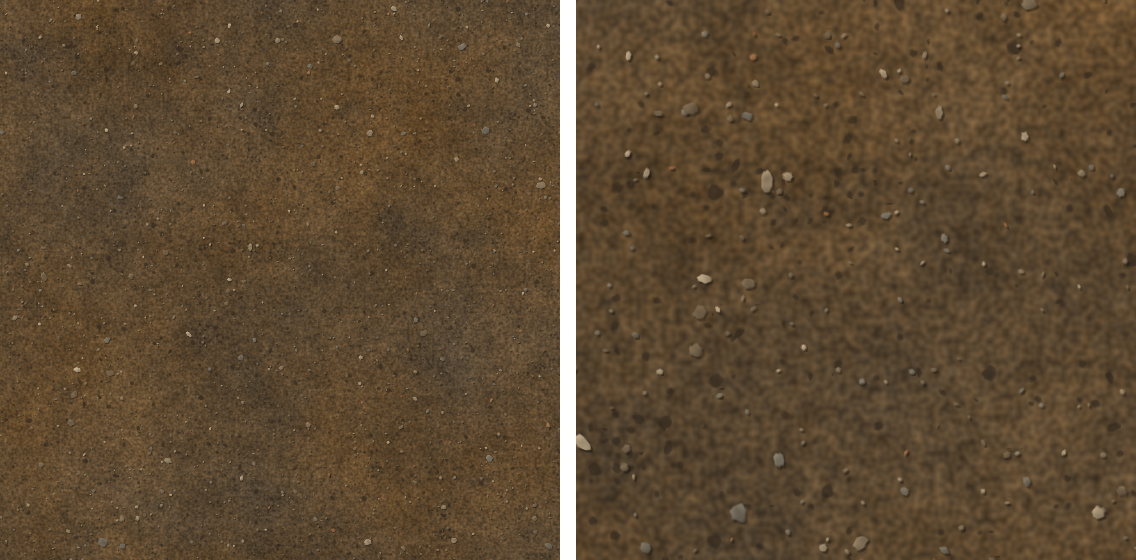
Left, the full canvas; right, a detail of the centre.
Reproduce this texture procedurally as a three.js fragment shader.

```glsl
// Draws bare brown soil with fine grit, dark crumbs and scattered small pebbles.
varying vec2 vUv;

vec2 hash2(vec2 p) {
  vec3 q = fract(p.xyx * vec3(0.1031, 0.1030, 0.0973));
  q += dot(q, q.yzx + 33.33);
  return fract((q.xx + q.yz) * q.zy);
}

float cornerSlope(vec2 cell, vec2 offset) {
  float angle = 6.2832 * hash2(cell).x;
  return dot(vec2(cos(angle), sin(angle)), offset);
}

float gradientNoise(vec2 p) {
  vec2 i = floor(p), f = fract(p), e = vec2(1.0, 0.0);
  vec2 u = f * f * f * (f * (f * 6.0 - 15.0) + 10.0);
  return mix(
    mix(cornerSlope(i, f), cornerSlope(i + e.xy, f - e.xy), u.x),
    mix(cornerSlope(i + e.yx, f - e.yx), cornerSlope(i + e.xx, f - e.xx), u.x),
    u.y);
}

float fbm(vec2 p) {
  float sum = 0.0, amplitude = 0.5;
  for (int i = 0; i < 5; i++) {
    sum += amplitude * gradientNoise(p);
    p = mat2(1.6, 1.2, -1.2, 1.6) * p + 7.3;
    amplitude *= 0.55;
  }
  return sum;
}

// Signed distance, in canvas units, to a lumpy tilted ellipse kept inside its cell
float grainDistance(vec2 uv, float cells, float seed, float radius, out vec2 local) {
  vec2 cell = floor(uv * cells);
  vec2 place = hash2(cell + seed), form = hash2(cell + seed + 51.7);
  local = fract(uv * cells) - mix(vec2(0.4), vec2(0.6), place);
  local += (place.yx - 0.5) * 0.25;
  float angle = 6.2832 * form.x;
  vec2 q = mat2(cos(angle), -sin(angle), sin(angle), cos(angle)) * local;
  q.y /= mix(0.5, 1.0, form.y);
  float lump = 1.0 + 0.35 * gradientNoise(q / radius * 1.3 + cell * 3.1);
  return (length(q) - radius * lump) / cells;
}

// Pale stones, lit from the upper left, with a thin shadow at the lower right
vec3 addPebbles(vec3 soil, vec2 uv, float cells, float share, float size, float seed) {
  vec2 cell = floor(uv * cells);
  vec2 pick = hash2(cell + seed + 17.0), tint = hash2(cell + seed + 93.0);
  float present = step(pick.x, share);
  float radius = size * mix(0.5, 1.0, pick.y * pick.y);
  vec2 local, unused;
  float body = grainDistance(uv, cells, seed, radius, local);
  float shade = grainDistance(uv + vec2(-0.0012, 0.0014), cells, seed, radius, unused);
  soil *= 1.0 - 0.35 * present * smoothstep(0.0012, -0.0012, shade);

  vec3 stone = mix(vec3(0.45, 0.38, 0.29), vec3(0.72, 0.64, 0.52), tint.x * tint.x);
  stone = mix(stone, vec3(0.43, 0.42, 0.38), 0.7 * step(0.75, tint.y));
  stone = mix(stone, vec3(0.60, 0.36, 0.19), 0.7 * step(tint.y, 0.07));
  stone *= 1.0 + 0.13 * dot(local / radius, vec2(-0.6, 0.8));
  stone *= 1.0 + 0.20 * gradientNoise(uv * 190.0);
  return mix(soil, stone, 0.9 * present * smoothstep(0.001, -0.001, body));
}

// Dark crumbs and pits, crowded where the clump mask is high
vec3 addCrumbs(vec3 soil, vec2 uv, float cells, float clump, float seed) {
  vec2 pick = hash2(floor(uv * cells) + seed + 29.0), local;
  float present = step(pick.x, 0.05 + 0.40 * clump);
  float body = grainDistance(uv, cells, seed, mix(0.16, 0.36, pick.y), local);
  float cover = present * smoothstep(0.0012, -0.0014, body);
  return mix(soil, vec3(0.19, 0.155, 0.115), 0.65 * cover);
}

void main() {
  vec2 uv = vUv;

  // Broad patches of tone and hue
  float patches = fbm(uv * 4.0 + 3.7);
  float warmth = fbm(uv * 3.0 + 21.4);
  float mottle = fbm(uv * 22.0 + 9.1);
  float clump = smoothstep(0.10, 0.38, fbm(uv * 9.0 + 40.3));
  vec3 soil = vec3(0.366, 0.284, 0.186);
  soil *= 1.0 + 0.30 * patches + 0.28 * mottle - 0.09 * clump;
  soil += vec3(0.060, 0.0, -0.065) * warmth;
  soil = mix(soil, vec3(0.32, 0.27, 0.205), 0.35 * clump);

  // Sandy grain, from small lumps down to single grits
  float grain = 0.17 * gradientNoise(uv * 75.0 + 5.0)
              + 0.25 * gradientNoise(uv * 150.0 + 13.0)
              + 0.28 * gradientNoise(uv * 245.0 + 31.0);
  soil *= 1.0 + grain;
  soil += vec3(0.014, 0.0, -0.012) * gradientNoise(uv * 120.0 + 61.0);

  soil = addCrumbs(soil, uv, 130.0, clump, 4.0);
  soil = addCrumbs(soil, uv + 0.37, 72.0, clump * 0.6, 11.0);

  // Bright grit first, then fewer and larger stones
  soil = addPebbles(soil, uv, 140.0, 0.050, 0.30, 2.0);
  soil = addPebbles(soil, uv + 0.113, 85.0, 0.045, 0.27, 7.0);
  soil = addPebbles(soil, uv + 0.271, 42.0, 0.060, 0.22, 19.0);
  soil = addPebbles(soil, uv + 0.419, 19.0, 0.110, 0.16, 37.0);

  gl_FragColor = vec4(clamp(soil, 0.0, 1.0), 1.0);
}
```
